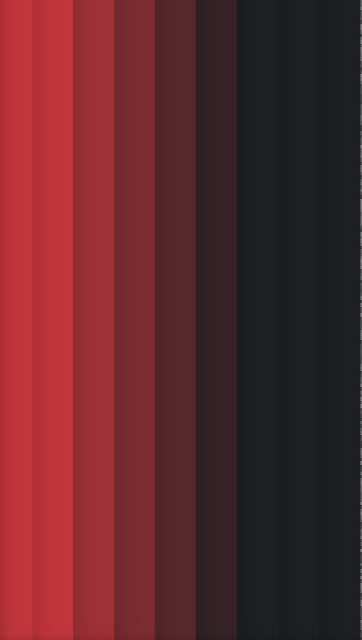
Reproduce this background procedurally as a Shadertoy shader.

```glsl
// Vertical pleated bands stepping from bright red to charcoal, with soft fold shadows.
#define BAND_WIDTH 0.1131
#define FIRST_EDGE 0.0865
#define FADE_STEP 0.215
#define FOLD_SHADOW 0.07
#define FOLD_WIDTH 0.024
#define RIM_START 0.9955
#define RIM_DASHES 190.0
#define RED vec3(0.752, 0.204, 0.234)
#define CHARCOAL vec3(0.112, 0.120, 0.130)

// Flat colour of a band; the first two share the full red.
vec3 bandColor(float index) {
    return mix(RED, CHARCOAL, clamp((index - 1.0) * FADE_STEP, 0.0, 1.0));
}

// Soft dark crease just right of a fold, with a faint lift at the far side.
float foldShade(float fromEdge) {
    float crease = exp(-pow((fromEdge - 0.012) / FOLD_WIDTH, 2.0));
    float lift = smoothstep(0.03, BAND_WIDTH, fromEdge);
    return 1.0 - FOLD_SHADOW * crease + 0.015 * lift;
}

float hash(float n) {
    return fract(sin(n * 12.9898) * 43758.55);
}

void mainImage(out vec4 fragColor, in vec2 fragCoord) {
    vec2 uv = fragCoord / iResolution.xy;
    float pixel = 1.0 / iResolution.x;

    // Bands, blended over one pixel at each edge
    float position = (uv.x - FIRST_EDGE) / BAND_WIDTH + 1.0;
    float index = floor(position);
    float fromEdge = fract(position) * BAND_WIDTH;
    float edge = smoothstep(0.0, 1.5 * pixel, fromEdge);
    vec3 color = mix(bandColor(index - 1.0), bandColor(index), edge);
    color *= mix(1.0, foldShade(fromEdge), edge);

    // Shade along the left side and the bottom
    color *= 1.0 - 0.09 * exp(-uv.x / 0.018);
    color *= 1.0 - 0.08 * exp(-uv.y / 0.006);

    // Thin broken rim on the right side
    float dash = 0.25 + 0.55 * hash(floor(uv.y * RIM_DASHES));
    float rim = smoothstep(RIM_START - pixel, RIM_START + pixel, uv.x);
    color = mix(color, vec3(0.62, 0.62, 0.64), rim * dash);

    fragColor = vec4(color, 1.0);
}
```
